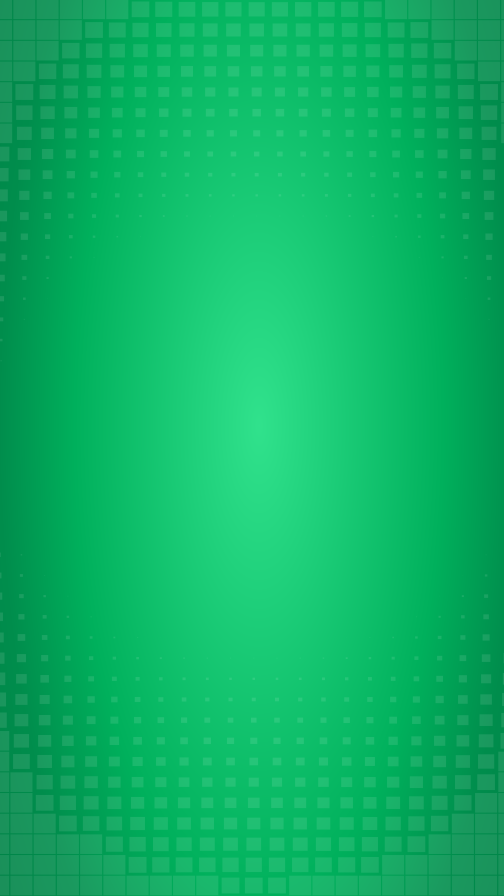
Give the GLSL for this background, as a Shadertoy shader.

```glsl
// Green elliptical glow with a halftone of pale squares growing towards the corners.

const vec3 GLOW_CORE = vec3(0.19, 0.885, 0.55);
const vec3 GLOW_RIM  = vec3(0.0, 0.69, 0.36);
const vec3 SHADE     = vec3(0.0, 0.555, 0.30);
const vec3 DEEP      = vec3(0.0, 0.515, 0.28);

const vec2 GLOW_CENTER   = vec2(0.514, 0.525);
const vec2 GLOW_RADII    = vec2(0.366, 0.53);
const vec2 CLEAR_CENTER  = vec2(0.509, 0.513);
const vec2 CLEAR_RADII   = vec2(0.528, 0.233);
const vec2 CELL          = vec2(0.0461, 0.02307);
const vec2 TOP_ORIGIN    = vec2(0.5093, 0.9896);
const vec2 BOTTOM_ORIGIN = vec2(0.5035, 0.0117);

// Radial ramp: bright core, saturated rim, dark surroundings.
vec3 glow(vec2 uv, vec2 center, vec2 radii) {
    float r = length((uv - center) / radii);
    vec3 color = mix(GLOW_CORE, GLOW_RIM, clamp(r, 0.0, 1.0));
    color = mix(color, SHADE, clamp((r - 1.0) / 0.4, 0.0, 1.0));
    return mix(color, DEEP, clamp((r - 1.4) / 0.3, 0.0, 1.0));
}

// Square size as a share of its cell, zero inside the clear ellipse.
float squareSize(vec2 uv, vec2 center, vec2 radii) {
    vec2 d = abs(uv - center);
    float x = d.x / radii.x;
    float clearHeight = radii.y * sqrt(max(0.0, 1.0 - x * x));
    float size = max(0.0, 2.84 * (d.y - clearHeight));
    return size > 0.77 ? 0.95 : size;
}

// Smooth coverage of the square in the cell that holds uv.
float halftone(vec2 uv, vec2 origin, vec2 cell, vec2 pixel) {
    vec2 grid = (uv - origin) / cell;
    vec2 id = floor(grid + 0.5);
    float size = squareSize(origin + id * cell, CLEAR_CENTER, CLEAR_RADII);
    vec2 inside = (0.5 * size - abs(grid - id)) * cell / pixel;
    vec2 cover = clamp(inside + 0.5, 0.0, 1.0);
    return cover.x * cover.y * clamp(size / 0.08, 0.0, 1.0);
}

void mainImage(out vec4 fragColor, in vec2 fragCoord) {
    vec2 uv = fragCoord / iResolution.xy;
    vec2 pixel = 1.0 / iResolution.xy;

    // Background glow
    vec3 color = glow(uv, GLOW_CENTER, GLOW_RADII);

    // Upper and lower halftone fields
    vec2 origin = uv.y > CLEAR_CENTER.y ? TOP_ORIGIN : BOTTOM_ORIGIN;
    float squares = halftone(uv, origin, CELL, pixel);
    color = mix(color, vec3(1.0), 0.1 * squares);

    fragColor = vec4(color, 1.0);
}
```
